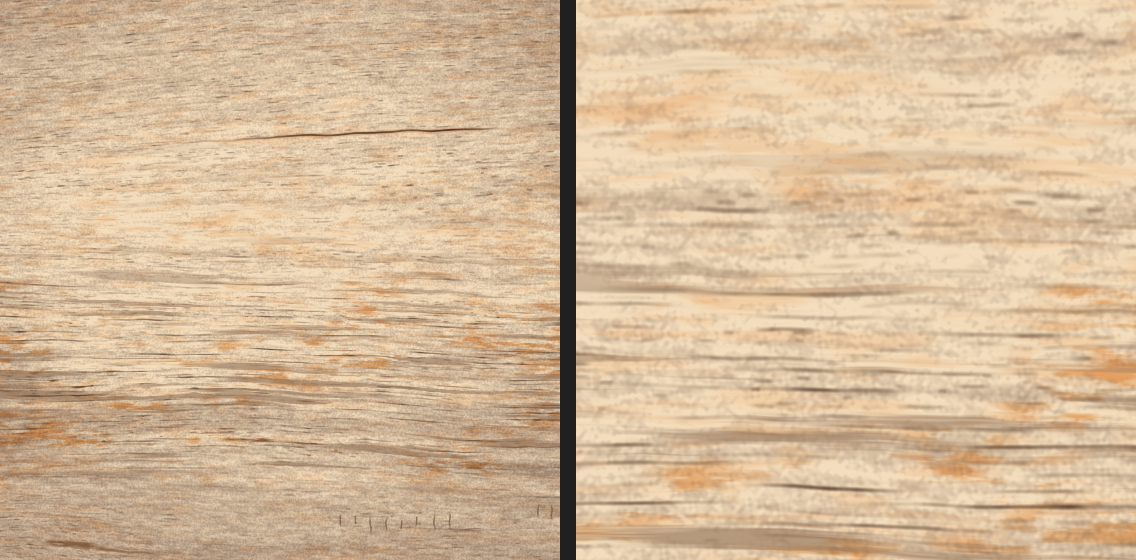
Left, the full canvas; right, a detail of the centre.
Write a WebGL 1 fragment shader that draws this texture.

```glsl
precision highp float;
uniform vec2 u_resolution;

float hash(vec2 p) {
  vec3 q = fract(vec3(p.xyx) * 0.1031);
  q += dot(q, q.yzx + 33.33);
  return fract((q.x + q.y) * q.z);
}

float noise(vec2 p) {
  vec2 i = floor(p), f = fract(p);
  f = f * f * (3.0 - 2.0 * f);
  return mix(mix(hash(i), hash(i + vec2(1, 0)), f.x),
             mix(hash(i + vec2(0, 1)), hash(i + vec2(1, 1)), f.x), f.y);
}

float fbm(vec2 p) {
  float sum = 0.0, gain = 0.53;
  for (int i = 0; i < 4; i++) {
    sum += gain * noise(p);
    p = p * 2.03 + vec2(17.3, 9.1);
    gain *= 0.5;
  }
  return sum;
}

// Thin tapered pores scattered in rows along the grain
float pores(vec2 grain, vec2 count, float share) {
  vec2 q = grain * count;
  float row = floor(q.y);
  q.x += hash(vec2(row, 7.0)) * 20.0;
  vec2 cell = vec2(floor(q.x), row), f = fract(q) - 0.5;
  float reach = mix(0.15, 0.48, hash(cell + 31.0));
  float taper = 1.0 - smoothstep(0.3 * reach, reach, abs(f.x));
  float offset = (hash(cell + 57.0) - 0.5) * 0.45;
  float line = 1.0 - smoothstep(0.0, 0.0024 * count.y, abs(f.y - offset));
  return line * taper * step(hash(cell), share) * mix(0.3, 1.0, hash(cell + 83.0));
}

// Soft elongated mark
float streak(vec2 p, vec2 center, vec2 size) {
  return 1.0 - smoothstep(0.2, 1.0, length((p - center) / size));
}

void main() {
  vec2 p = gl_FragCoord.xy / u_resolution;

  // Grain direction: rising near the top, sinking gently below
  float slope = mix(-0.025, 0.06, smoothstep(0.45, 0.85, p.y));
  float bend = 0.025 * (noise(p * vec2(2.2, 4.0)) - 0.5) + 0.006 * (noise(p * vec2(9.0, 16.0)) - 0.5)
             + 0.002 * (noise(p * vec2(35.0, 50.0)) - 0.5);
  vec2 grain = vec2(p.x, p.y - slope * (p.x - 0.5) + bend);
  float band = smoothstep(0.1, 0.2, grain.y) * (1.0 - smoothstep(0.42, 0.6, grain.y));
  float upper = smoothstep(0.6, 0.85, grain.y);

  // Pale wood tone from broad bands down to fine fibres
  float broad = fbm(grain * vec2(1.4, 9.0) + 3.0) - 0.5;
  float streaks = fbm(grain * vec2(5.0, 70.0) + 11.0) - 0.5;
  float fibre = noise(grain * vec2(60.0, 250.0)) - 0.5;
  float speck = noise(mat2(0.8, 0.6, -0.6, 0.8) * p * 400.0) - 0.5;
  float edge = smoothstep(0.22, 0.78, length((p - vec2(0.52, 0.56)) * vec2(0.85, 1.15)));
  float tone = 0.95 + 0.7 * broad + (0.65 + 0.55 * band) * streaks
             + 0.6 * fibre + 0.62 * speck - 0.95 * edge - 0.05 * band;
  vec3 color = mix(vec3(0.725, 0.63, 0.535), vec3(0.925, 0.835, 0.71), clamp(tone, -0.6, 1.15));

  // Faint warm tint and small ragged orange stains
  float warm = smoothstep(0.5, 0.74, fbm(grain * vec2(16.0, 130.0) + 41.0));
  color = mix(color, color * vec3(0.99, 0.9, 0.81), 0.6 * warm);
  float patches = smoothstep(0.46, 0.72, fbm(grain * vec2(6.0, 22.0) + 23.0));
  float ragged = smoothstep(0.42, 0.68, fbm(grain * vec2(32.0, 140.0) + 61.0));
  float stain = patches * ragged * (0.3 + 0.7 * band);
  stain += 0.8 * ragged * streak(grain, vec2(0.43, 0.205), vec2(0.15, 0.014));
  color = mix(color, color * vec3(0.93, 0.72, 0.5), min(0.9 * stain, 0.85));

  // Brown growth lines running through the lower band
  float growth = smoothstep(0.54, 0.72, fbm(grain * vec2(4.0, 95.0) + 77.0));
  color = mix(color, vec3(0.56, 0.44, 0.34), growth * (0.12 + 0.5 * band));

  // Dark pores: long in the lower band, short and dense above
  float cluster = smoothstep(0.32, 0.65, fbm(grain * vec2(2.5, 22.0) + 5.0));
  float dark = 0.85 * pores(grain, vec2(3.5, 80.0), 0.55) * (0.12 + 0.88 * band);
  dark += 0.65 * pores(grain + 0.37, vec2(8.0, 110.0), 0.5) * (0.2 + 0.4 * cluster + 0.4 * band);
  dark += 0.6 * pores(grain + 0.71, vec2(24.0, 150.0), 0.4) * (0.2 + 0.6 * max(upper, cluster));
  dark += 0.5 * pores(grain + 1.13, vec2(45.0, 170.0), 0.3) * max(0.6 * upper, cluster);
  dark *= 0.35 + 0.75 * noise(grain * vec2(75.0, 40.0));
  color = mix(color, vec3(0.33, 0.23, 0.16), min(dark, 0.85));

  // Long split with a brown rim
  float run = p.x - 0.417;
  float rise = p.y - 0.75 - 0.062 * run + 0.04 * run * run - 0.004 * (noise(p.xx * 22.0) - 0.5);
  float extent = smoothstep(0.24, 0.62, p.x) * (1.0 - smoothstep(0.85, 0.91, p.x));
  float depth = extent * (0.2 + 0.8 * noise(vec2(p.x * 15.0, 4.0)));
  color = mix(color, vec3(0.64, 0.42, 0.25), 0.6 * depth * (1.0 - smoothstep(0.001, 0.006, abs(rise))));
  color = mix(color, vec3(0.26, 0.15, 0.09), depth * (1.0 - smoothstep(0.0004, 0.0026, abs(rise))));

  // Brown marks near the bottom
  float marks = streak(grain, vec2(0.47, 0.207), vec2(0.09, 0.006))
              + streak(grain, vec2(0.18, 0.012), vec2(0.28, 0.009))
              + streak(grain, vec2(0.83, 0.07), vec2(0.05, 0.005));
  color = mix(color, vec3(0.45, 0.29, 0.17), 0.75 * min(marks, 1.0) * (0.3 + 0.7 * ragged));

  // Short checks across the grain
  float check = floor(p.x * 37.0);
  float middle = 0.067 + 0.012 * (hash(vec2(check, 3.0)) - 0.5) + 0.02 * step(0.9, p.x);
  float bow = 0.12 * (noise(vec2(check, p.y * 90.0)) - 0.5) + 0.4 * (hash(vec2(check, 9.0)) - 0.5);
  float split = 1.0 - smoothstep(0.015, 0.09, abs(fract(p.x * 37.0) - 0.5 - bow));
  split *= 1.0 - smoothstep(0.006, 0.008 + 0.014 * hash(vec2(check, 5.0)), abs(p.y - middle));
  split *= step(0.58, p.x) * step(p.x, 0.82) + step(0.95, p.x);
  color = mix(color, vec3(0.42, 0.32, 0.23), 0.65 * split);

  gl_FragColor = vec4(clamp(color, 0.0, 1.0), 1.0);
}
```
